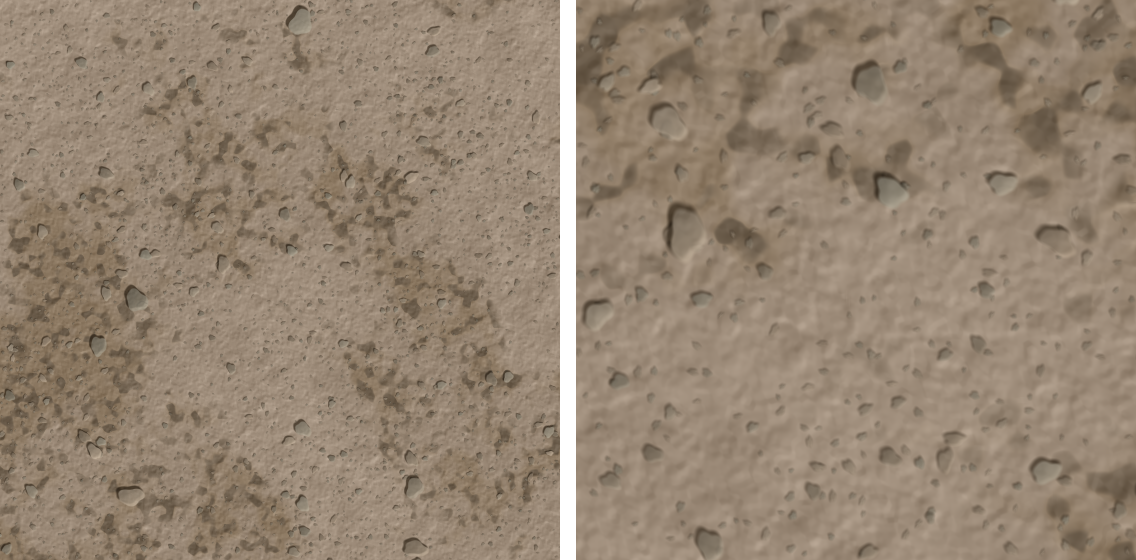
Left, the full canvas; right, a detail of the centre.
A Shadertoy shader for this texture:

```glsl
const vec2 LIGHT = vec2(0.6, -0.8);
const vec3 DIRT = vec3(0.622, 0.553, 0.482);
const vec3 DAMP_SOIL = vec3(0.50, 0.42, 0.32);
const vec3 SHADOW_TINT = vec3(0.50, 0.47, 0.42);
const vec3 WARM_STONE = vec3(0.68, 0.61, 0.53);
const vec3 GREY_STONE = vec3(0.57, 0.55, 0.49);

vec3 random3(vec2 p) {
    vec3 q = fract(p.xyx * vec3(0.1031, 0.1030, 0.0973));
    q += dot(q, q.yxz + 33.33);
    return fract((q.xxy + q.yzz) * q.zyx);
}

// Smooth cellular noise: random values blended by distance to cell points
float cellNoise(vec2 p) {
    vec2 cell = floor(p);
    float total = 0.0;
    float weights = 0.0;
    for (int y = -1; y <= 1; y++) {
        for (int x = -1; x <= 1; x++) {
            vec2 id = cell + vec2(x, y);
            vec3 rnd = random3(id + 11.0);
            vec2 offset = id + rnd.xy - p;
            float weight = exp(-5.0 * dot(offset, offset));
            total += weight * rnd.z;
            weights += weight;
        }
    }
    return total / weights;
}

float groundHeight(vec2 p) {
    return 0.45 * cellNoise(p * 48.0)
         + 0.32 * cellNoise(p * 105.0 + 7.0)
         + 0.23 * cellNoise(p * 210.0 + 19.0);
}

// Layered sines gather the stones into loose groups
float clustering(vec2 p) {
    float wave = sin(p.x * 11.0 + 2.0 * sin(p.y * 7.0))
               + sin(p.y * 13.0 - 2.0 * sin(p.x * 9.0 + 1.0));
    return 1.0 + 0.42 * wave;
}

// Distance to a rounded, slightly angular pebble
float stoneDistance(vec2 p, float radius, vec3 rnd) {
    float turn = rnd.x * 6.2832;
    p = mat2(cos(turn), sin(turn), -sin(turn), cos(turn)) * p;
    p *= vec2(mix(0.72, 1.0, rnd.y), 1.2);
    float angle = atan(p.y, p.x);
    float outline = 1.0 + 0.11 * sin(3.0 * angle + rnd.z * 20.0)
                        + 0.06 * sin(5.0 * angle + rnd.y * 30.0);
    return length(p) - radius * outline;
}

// One scattered layer; relief sets shadow and shading, blur is in canvas units
vec3 addStones(vec3 color, vec2 uv, float count, float density,
               float relief, float opacity, float blur, float grain) {
    vec2 p = uv * count;
    vec2 cell = floor(p);
    float soft = count * max(blur, 0.7 / iResolution.y);
    for (int y = -1; y <= 1; y++) {
        for (int x = -1; x <= 1; x++) {
            vec2 id = cell + vec2(x, y);
            vec3 place = random3(id + count * 3.0);
            if (place.z > density * clustering(id / count)) continue;
            vec3 form = random3(id + count * 5.0 + 57.0);
            vec2 q = p - id - 0.2 - 0.6 * place.xy;
            float radius = mix(0.13, 0.32, form.x * form.x);

            // Shadow crescent on the side away from the light
            float shadowEdge = stoneDistance(q + LIGHT * radius * 0.36, radius, form.zyx);
            float shadow = 1.0 - smoothstep(-soft, soft * 1.5, shadowEdge);
            color *= mix(vec3(1.0), SHADOW_TINT, shadow * relief);

            // Lit pebble, partly sunk into the dirt
            float edge = stoneDistance(q, radius, form.zyx);
            float cover = 1.0 - smoothstep(-soft, soft, edge);
            vec3 stone = mix(WARM_STONE, GREY_STONE, form.y);
            stone *= 1.0 + 0.14 * relief * dot(q, LIGHT) / radius;
            stone += grain * 0.6;
            color = mix(color, stone, cover * opacity * mix(0.65, 1.0, form.z));
        }
    }
    return color;
}

void mainImage(out vec4 fragColor, in vec2 fragCoord) {
    vec2 uv = fragCoord / iResolution.y;

    // Directional light over the rough ground
    float reach = 0.0019;
    float slope = groundHeight(uv - LIGHT * reach) - groundHeight(uv + LIGHT * reach);
    float grain = 0.26 * slope;

    // Broad tone changes and damp brown stains
    float broad = cellNoise(uv * 6.0 + 3.0);
    float patches = cellNoise(uv * 24.0 + 31.0);
    float crumbs = cellNoise(uv * 75.0 + 43.0);
    float wetness = 0.5 * broad + 0.3 * patches + 0.2 * crumbs
                  + 0.16 * (0.9 - uv.x - uv.y);
    float stain = smoothstep(0.48, 0.74, wetness);
    vec3 color = DIRT + 0.05 * (patches - 0.5) + 0.04 * (crumbs - 0.5);
    color = mix(color, DAMP_SOIL, 0.65 * stain);
    color *= 1.0 - 0.25 * stain * smoothstep(0.55, 0.85, crumbs);
    color += grain;

    // Flat buried slabs first, then grit up to large pebbles
    color = addStones(color, uv, 4.0, 0.2, 0.0, 0.5, 0.004, grain);
    color = addStones(color, uv, 120.0, 0.16, 0.55, 0.6, 0.0011, grain);
    color = addStones(color, uv, 60.0, 0.15, 0.75, 0.7, 0.0013, grain);
    color = addStones(color, uv, 30.0, 0.12, 0.9, 0.85, 0.0014, grain);
    color = addStones(color, uv, 14.0, 0.15, 1.0, 0.95, 0.0016, grain);

    fragColor = vec4(clamp(color, 0.0, 1.0), 1.0);
}
```
